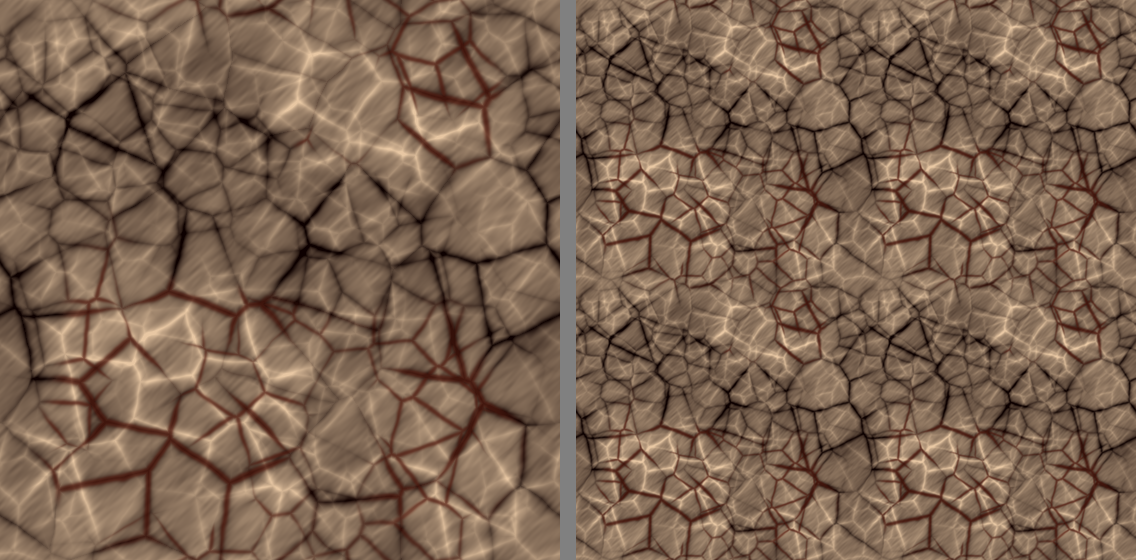
Left, the tile; right, the same tile 2 across and 2 down.
A three.js fragment shader for this texture:

```glsl
// Creased brown hide: warped Voronoi borders form dark folds and pale ridges
// over a mottled ground with fine diagonal grain. Every noise lattice wraps,
// so the square tiles on both axes.

varying vec2 vUv;

const vec3 DARK = vec3(0.27, 0.20, 0.16);   // colour at tone 0
const vec3 LIGHT = vec3(0.71, 0.60, 0.49);  // colour at tone 1
const vec3 RUST = vec3(0.36, 0.13, 0.08);   // red in the lit folds

const float FOLD_CELLS = 7.0;
const float WRINKLE_CELLS = 11.0;
const float RIDGE_CELLS = 9.0;
const float VEIN_CELLS = 15.0;

const float BASE_TONE = 0.57;
const float MOTTLE = 0.85;
const float GRAIN = 0.34;
const float FOLD_DEPTH = 1.00;
const float WRINKLE_DEPTH = 0.50;
const float RIDGE_HEIGHT = 0.62;
const float VEIN_HEIGHT = 0.30;
const float WARP = 0.022;
const float SOFTNESS = 0.0012;

vec2 hash2(vec2 p) {
  vec2 q = vec2(dot(p, vec2(127.1, 311.7)), dot(p, vec2(269.5, 183.3)));
  return fract(sin(q) * 43758.5453);
}

// Value noise in 0..1 that repeats after one unit of p
float wrapNoise(vec2 p, vec2 cells, float seed) {
  p *= cells;
  vec2 i = floor(p);
  vec2 f = p - i;
  f = f * f * (3.0 - 2.0 * f);
  float a = hash2(mod(i, cells) + seed).x;
  float b = hash2(mod(i + vec2(1.0, 0.0), cells) + seed).x;
  float c = hash2(mod(i + vec2(0.0, 1.0), cells) + seed).x;
  float d = hash2(mod(i + 1.0, cells) + seed).x;
  return mix(mix(a, b, f.x), mix(c, d, f.x), f.y);
}

float wrapFbm(vec2 p, vec2 cells, float seed) {
  float sum = 0.0;
  float weight = 0.5;
  for (int k = 0; k < 4; k++) {
    sum += weight * wrapNoise(p, cells, seed + float(k) * 7.3);
    cells *= 2.0;
    weight *= 0.5;
  }
  return sum / 0.9375;
}

// x: distance to the nearest Voronoi border in canvas units, y: cell random
vec2 voronoiBorder(vec2 p, float cells, float seed) {
  p *= cells;
  vec2 home = floor(p);
  vec2 nearCell = home;
  vec2 nearPoint = vec2(0.0);
  float nearest = 9.0;
  for (int y = -1; y <= 1; y++) {
    for (int x = -1; x <= 1; x++) {
      vec2 c = home + vec2(float(x), float(y));
      vec2 toPoint = c + hash2(mod(c, cells) + seed) - p;
      float d = dot(toPoint, toPoint);
      if (d < nearest) { nearest = d; nearPoint = toPoint; nearCell = c; }
    }
  }
  float border = 9.0;
  for (int y = -2; y <= 2; y++) {
    for (int x = -2; x <= 2; x++) {
      vec2 c = nearCell + vec2(float(x), float(y));
      vec2 toPoint = c + hash2(mod(c, cells) + seed) - p;
      vec2 gap = toPoint - nearPoint;
      if (dot(gap, gap) > 0.0001)
        border = min(border, dot(0.5 * (toPoint + nearPoint), normalize(gap)));
    }
  }
  return vec2(border / cells, hash2(mod(nearCell, cells) + seed + 3.7).y);
}

// Line with a soft peak and a fading shoulder
float crease(float dist, float width) {
  return exp(-(sqrt(dist * dist + SOFTNESS * SOFTNESS) - SOFTNESS) / width);
}

float patches(vec2 p, float cells, float seed) {
  return smoothstep(0.22, 0.78, wrapNoise(p, vec2(cells), seed));
}

void main() {
  vec2 uv = vUv;
  vec2 bend = vec2(wrapFbm(uv, vec2(9.0), 11.0), wrapFbm(uv, vec2(9.0), 47.0));
  vec2 p = uv + WARP * (bend - 0.5);
  float lit = patches(uv, 5.0, 83.0);

  // Mottled ground and slanted grain; whole-number shears keep the wrap
  vec2 shear = vec2(uv.x, uv.y - uv.x);
  vec2 slant = vec2(uv.x, 3.0 * uv.y - 2.0 * uv.x);
  float mottle = 0.6 * wrapFbm(uv, vec2(5.0), 21.0) + 0.4 * wrapFbm(shear, vec2(7.0, 11.0), 31.0);
  float grain = 0.55 * wrapNoise(slant, vec2(30.0, 36.0), 5.0)
              + 0.45 * wrapNoise(shear, vec2(46.0, 130.0), 9.0);
  float tone = BASE_TONE + MOTTLE * (mottle - 0.5) + GRAIN * (grain - 0.5) + 0.22 * (lit - 0.5);

  // Pale ridges
  float ridge = crease(voronoiBorder(p, RIDGE_CELLS, 61.0).x, 0.0065);
  float vein = crease(voronoiBorder(p, VEIN_CELLS, 73.0).x, 0.005);
  tone += RIDGE_HEIGHT * ridge * mix(0.2, 1.0, patches(uv, 8.0, 15.0)) * mix(0.55, 1.15, lit);
  tone += VEIN_HEIGHT * vein * patches(uv, 10.0, 27.0);

  // Dark folds and faint wrinkles
  vec2 cell = voronoiBorder(p, FOLD_CELLS, 91.0);
  float fold = crease(cell.x, 0.0065) * mix(0.3, 1.0, patches(uv, 9.0, 53.0));
  float wrinkle = crease(voronoiBorder(p, WRINKLE_CELLS, 37.0).x, 0.0055) * patches(uv, 8.0, 67.0);
  tone += 0.10 * (cell.y - 0.5) - FOLD_DEPTH * fold - WRINKLE_DEPTH * wrinkle;

  vec3 colour = mix(DARK, LIGHT, clamp(tone, -0.5, 1.45));
  float rust = smoothstep(0.45, 0.95, lit) * smoothstep(0.2, 0.8, max(fold, 0.8 * wrinkle));
  gl_FragColor = vec4(mix(colour, RUST, 0.65 * rust), 1.0);
}
```
